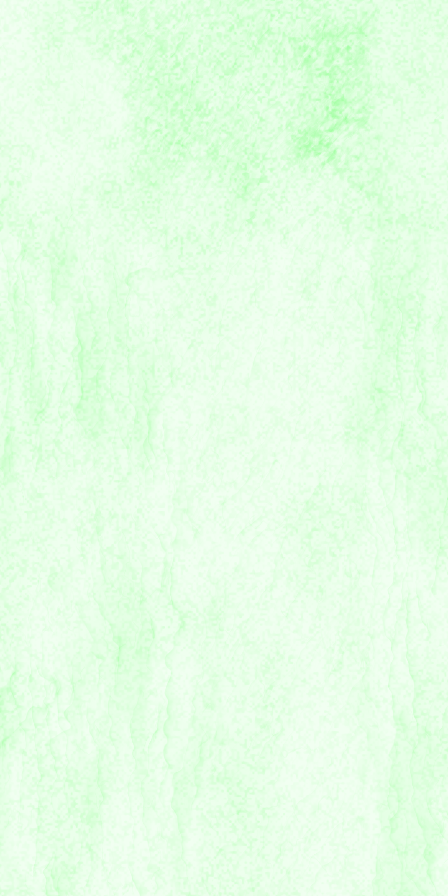
Reproduce this texture procedurally as a Shadertoy shader.

```glsl
const float PALE = 0.947;          // lightest red and blue level
const float GRAIN_DEPTH = 0.076;
const float MOTTLE_DEPTH = 0.062;
const float CRACK_DEPTH = 0.120;
const float VEIN_DEPTH = 0.030;
const float STREAK_DEPTH = 0.065;
const float STAIN_DEPTH = 0.045;
const float PATCH_DEPTH = 0.066;
const float CORE_DEPTH = 0.065;
const float WIDE_COLUMNS = 15.0;
const float NARROW_COLUMNS = 25.0;
const float STREAK_COLUMNS = 24.0;
const vec2 VEIN_SCALE = vec2(15.0, 8.0);
const float GRAIN_SCALE = 175.0;

float hash(vec2 p) {
    vec3 q = fract(p.xyx * 0.1031);
    q += dot(q, q.yzx + 33.33);
    return fract((q.x + q.y) * q.z);
}

float noise(vec2 p) {
    vec2 i = floor(p), f = fract(p);
    f = f * f * (3.0 - 2.0 * f);
    return mix(mix(hash(i), hash(i + vec2(1, 0)), f.x),
               mix(hash(i + vec2(0, 1)), hash(i + vec2(1, 1)), f.x), f.y);
}

float fbm(vec2 p) {
    float sum = 0.0, gain = 0.5;
    for (int i = 0; i < 5; i++) {
        sum += gain * noise(p);
        p = mat2(1.6, 1.2, -1.2, 1.6) * p + 17.3;
        gain *= 0.5;
    }
    return sum / 0.96875;
}

// Wandering upright lines, broken along their length, fading to the right
float crackLines(vec2 p, float columns, float breaks, float seed) {
    float u = p.x * columns + 2.2 * noise(p * vec2(5.0, 4.0) + seed)
            + 0.7 * noise(p * vec2(17.0, 13.0) + seed)
            + 0.35 * noise(p * vec2(40.0, 34.0) + seed);
    float column = floor(u), e = fract(u);
    float present = smoothstep(0.3, 0.6, noise(vec2(column * 7.3 + seed, p.y * breaks)));
    float fade = mix(4.0, 12.0, noise(vec2(column * 3.7 + seed, p.y * 11.0)));
    return present * smoothstep(0.0, 0.07, e) * exp(-e * fade);
}

// Soft-edged box
float softBox(vec2 p, vec2 center, vec2 size, float blur) {
    vec2 d = abs(p - center) - size;
    float dist = length(max(d, 0.0)) + min(max(d.x, d.y), 0.0);
    return 1.0 - smoothstep(-blur, blur, dist);
}

void mainImage(out vec4 fragColor, in vec2 fragCoord) {
    vec2 p = fragCoord / iResolution.x;
    p.y *= 2.0 * iResolution.x / iResolution.y;

    // Ragged domain warp
    vec2 warp = vec2(fbm(p * 9.0), fbm(p * 9.0 + 41.0)) - 0.5;
    vec2 fineWarp = vec2(noise(p * 60.0), noise(p * 60.0 + 7.0)) - 0.5;
    vec2 w = p + 0.03 * warp + 0.008 * fineWarp;

    // Zones: upright bark at the sides, slanted streaks between, mottle on top
    float below = 1.0 - smoothstep(1.36, 1.5, p.y + 0.2 * warp.x);
    float middle = smoothstep(0.36, 0.54, p.x + 0.15 * (p.y - 0.6))
                 * (1.0 - smoothstep(0.74, 0.86, p.x));
    float cover = smoothstep(0.3, 0.6, fbm(p * vec2(5.0, 2.5) + 3.0));
    float sides = mix(0.25, 1.0, below) * (1.0 - 0.85 * middle) * (0.45 + 0.55 * cover);

    // Bark cracks
    float broken = smoothstep(0.2, 0.7, noise(p * vec2(50.0, 30.0) + 31.0));
    float cracks = crackLines(w, WIDE_COLUMNS, 5.0, 3.1)
                 + 0.75 * crackLines(w, NARROW_COLUMNS, 8.0, 47.0);
    cracks *= 0.65 + 0.55 * broken;

    // Thin veins
    float veinDist = abs(fbm(w * VEIN_SCALE + 71.0) - 0.5);
    float veins = (1.0 - smoothstep(0.003, 0.020, veinDist)) * broken;

    // Slanted streaks
    vec2 slant = vec2(w.x - 0.5 * w.y, w.y);
    float streaks = crackLines(slant + 2.3, STREAK_COLUMNS, 14.0, 19.0)
                  + 0.6 * crackLines(slant + 5.1, 1.5 * STREAK_COLUMNS, 20.0, 83.0);
    streaks *= 0.5 + 0.7 * broken;

    // Sharp grain and broad mottling
    float specks = smoothstep(0.28, 0.88, noise(p * GRAIN_SCALE));
    float grain = specks * (0.3 + noise(p * 71.0 + 11.0));
    float mottle = smoothstep(0.34, 0.72, fbm(p * vec2(7.0, 5.0) + 23.0));
    float band = softBox(p + 0.3 * warp, vec2(0.5, 1.52), vec2(0.6, 0.06), 0.09);
    float stain = smoothstep(0.46, 0.68, fbm(w * vec2(15.0, 3.5) + 61.0));

    // Rough dark patch near the top
    vec2 edge = p + 0.2 * warp + 0.02 * fineWarp;
    edge.x += 0.35 * (edge.y - 1.8) * (1.0 - smoothstep(0.3, 0.7, edge.x));
    float patchArea = softBox(edge, vec2(0.54, 1.83), vec2(0.26, 0.23), 0.05);
    float core = softBox(edge, vec2(0.76, 1.77), vec2(0.06, 0.17), 0.055);
    float rough = 0.4 + 1.2 * smoothstep(0.25, 0.75, fbm(slant * vec2(100.0, 70.0)));

    float depth = GRAIN_DEPTH * grain * (0.6 + 0.4 * mottle + 0.5 * patchArea + 0.35 * band)
                + MOTTLE_DEPTH * (0.4 * mottle + 0.4 * band * rough)
                + CRACK_DEPTH * sides * cracks
                + VEIN_DEPTH * veins
                + STREAK_DEPTH * streaks * (0.12 + 0.65 * middle + 0.4 * patchArea)
                + STAIN_DEPTH * stain * sides
                + PATCH_DEPTH * patchArea * rough * (0.4 + 0.5 * cover)
                + CORE_DEPTH * core * rough;

    float level = PALE - depth;
    fragColor = vec4(level, 1.0, level, 1.0);
}
```
